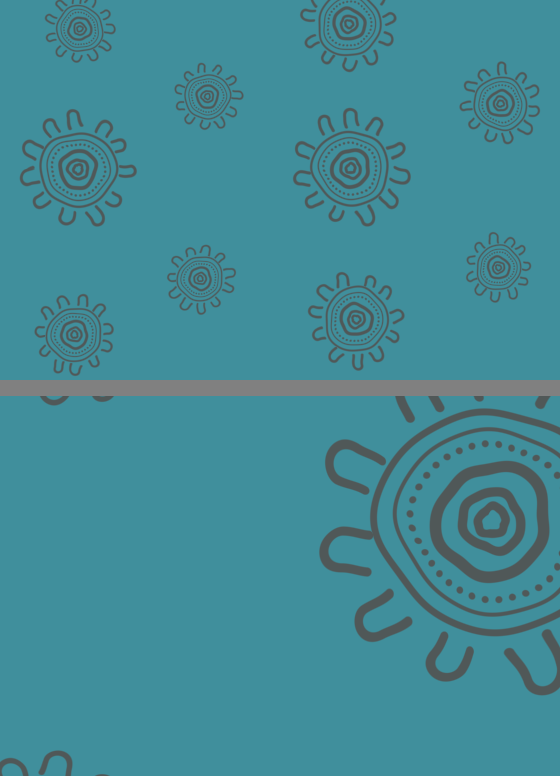
Top, the full canvas; bottom, a detail of the centre.
Reproduce this pattern procedurally as a Shadertoy shader.

```glsl
// Scattered hand-drawn medallions: wobbly rings, dots and a wreath of arches on teal.

float hash(vec2 p) {
    vec3 q = fract(p.xyx * 0.1031);
    q += dot(q, q.yzx + 33.33);
    return fract((q.x + q.y) * q.z);
}

// Uneven outline of a hand-drawn ring, periodic in the angle
float wobble(float angle, float seed) {
    return 0.024 * sin(2.0 * angle + 31.0 * seed)
         + 0.026 * sin(3.0 * angle + 6.3 * seed)
         + 0.018 * sin(5.0 * angle + 17.0 * seed)
         + 0.008 * sin(8.0 * angle + 43.0 * seed);
}

float ring(float r, float angle, float radius, float halfWidth, float seed, float amount) {
    return abs(r - radius * (1.0 + amount * wobble(angle, seed))) - halfWidth;
}

// Arch with two legs that open toward the centre
float arch(vec2 p, float width, float leg, float flare) {
    p.x /= 1.0 - flare * min(p.y, 0.0);
    float d = p.y > 0.0 ? abs(length(p) - width)
                        : length(vec2(abs(p.x) - width, min(p.y + leg, 0.0)));
    return d - 0.025;
}

// Wreath of eleven arches, each with its own tilt, width and length
float wreath(float r, float angle, float seed) {
    float stepAngle = 6.2831853 / 11.0;
    float index = floor(angle / stepAngle + 0.5);
    vec2 id = vec2(mod(index, 11.0) + 3.0, 91.0 * seed + 7.0);
    float a = angle - index * stepAngle + 0.12 * (hash(id) - 0.5);
    float width = mix(0.08, 0.117, hash(id + 13.0));
    float top = mix(0.91, 1.01, hash(id + 29.0));
    float tilt = 0.5 * (hash(id + 47.0) - 0.5);
    vec2 p = r * vec2(sin(a), cos(a)) - vec2(0.0, 0.84);
    p = mat2(cos(tilt), sin(tilt), -sin(tilt), cos(tilt)) * p;
    p.x += 0.008 * sin(22.0 * p.y + 60.0 * seed + index);
    float centre = top - 0.025 - width;
    return arch(p - vec2(0.0, centre - 0.84), width, centre - 0.7,
                1.6 * (hash(id + 61.0) - 0.4));
}

// Distance to the ink of one medallion of unit radius
float medallion(vec2 p, float seed) {
    float r = length(p);
    if (r > 1.15) return r - 1.05;
    float angle = atan(p.y, p.x);

    // Heart and thick inner band
    float d = ring(r, angle, 0.075, 0.024, seed + 0.3, 2.5);
    d = min(d, ring(r, angle, 0.16, 0.026, seed + 0.2, 1.8));
    d = min(d, ring(r, angle, 0.30, 0.032, seed + 0.1, 1.5));

    // Ring of dots between the band and the two outer lines
    float dotStep = 6.2831853 / 36.0;
    float dotAngle = (fract(angle / dotStep) - 0.5) * dotStep;
    float dotRadius = 0.43 * (1.0 + wobble(angle, seed));
    d = min(d, length(vec2(dotAngle * 0.43, r - dotRadius)) - 0.019);
    d = min(d, ring(r, angle, 0.51, 0.011, seed, 1.0));
    d = min(d, ring(r, angle, 0.615, 0.019, seed + 0.02, 1.0));

    return min(d, wreath(r, angle + 6.2831853 * seed, seed));
}

void mainImage(out vec4 fragColor, in vec2 fragCoord) {
    vec2 uv = fragCoord / iResolution.y;
    uv.y = 1.0 - uv.y;
    float d = 1.0;

    // Staggered columns with jitter; the large medallions sit mid-height
    for (int col = 0; col < 4; col++) {
        for (int row = 0; row < 3; row++) {
            vec2 id = vec2(col, row);
            bool even = col % 2 == 0;
            vec2 centre = vec2(0.186 + 0.368 * id.x,
                               even ? 0.075 + 0.39 * id.y : 0.255 + 0.45 * id.y);
            vec2 jitter = vec2(hash(id + 5.0), hash(id + 23.0)) - 0.5;
            centre += jitter * vec2(0.07, 0.06);
            float size = even && row == 1 ? 0.159
                                          : mix(0.092, 0.138, hash(id + 37.0));
            float seed = hash(id + 71.0);
            d = min(d, size * medallion((uv - centre) / size, seed));
        }
    }

    // Flat ink on flat ground with a soft edge
    float edge = 0.9 / iResolution.y;
    float ink = 1.0 - smoothstep(-edge, edge, d);
    vec3 teal = vec3(0.25, 0.56, 0.61);
    vec3 umber = vec3(0.315, 0.345, 0.345);
    fragColor = vec4(mix(teal, umber, ink), 1.0);
}
```
